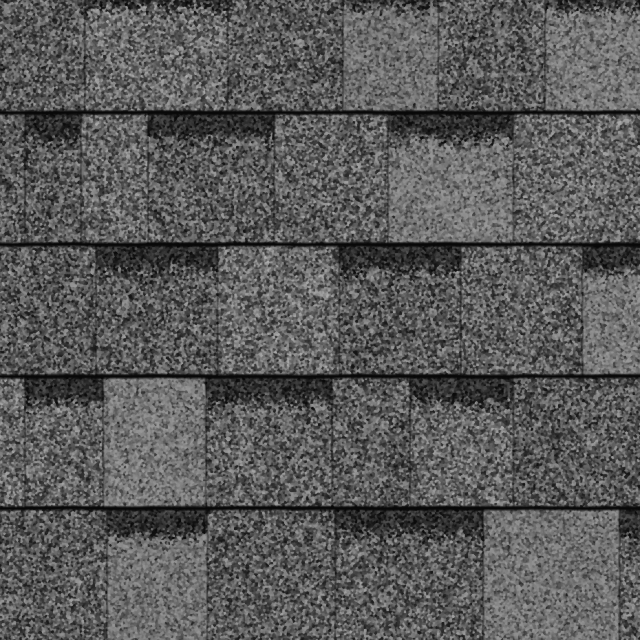
This texture is drawn by a WebGL 1 fragment shader. Its source:

```glsl
precision highp float;
// Grey asphalt roof shingles: five staggered courses of uneven tabs, every
// second tab recessed under a ragged shadow band. Tab edges and tones come
// from layered sines; the mineral granules are smooth cellular noise.

uniform vec2 u_resolution;

const float COURSE = 0.206; // height of one course

float hash(vec2 p) {
  vec3 q = fract(p.xyx * vec3(0.1031, 0.103, 0.0973));
  q += dot(q, q.yzx + 33.33);
  return fract((q.x + q.y) * q.z);
}

// Cellular noise: each granule has its own brightness, blended at its rim
float granules(vec2 p) {
  vec2 cell = floor(p);
  float sum = 0.0, total = 0.0;
  for (int j = -1; j <= 1; j++) {
    for (int i = -1; i <= 1; i++) {
      vec2 id = cell + vec2(float(i), float(j));
      vec2 d = id + vec2(hash(id + 417.0), hash(id + 853.0)) - p;
      float weight = exp(-4.5 * dot(d, d));
      sum += weight * hash(id);
      total += weight;
    }
  }
  return sum / max(total, 1e-6);
}

// Horizontal position of a tab edge; even and odd courses differ in pitch
float tabEdge(float i, float row) {
  if (mod(row, 2.0) < 0.5) {
    float drift = 0.02 + 0.038 * cos(1.16 * (i - 4.0));
    return 0.15 + 0.19 * i + 0.5 * (2.0 - row) * drift;
  }
  float bulge = sin(0.628 * i);
  return 0.018 + 0.16 * i - 0.05 * (row - 1.0) * bulge * bulge
       + 0.025 * cos(2.1 * i) - 0.004;
}

// Tone of a tab: light ones recur along the course, biased to one side
float tabTone(float tab, float row) {
  float top = step(3.5, row);
  float phase = 1.0 + min(row, 1.0) + top;
  float side = clamp(tab - 3.4, -1.0, 1.0) * min(row, 1.0);
  float tone = 0.06 * cos((2.1 + 1.04 * top) * (tab - phase))
             + 0.045 * side * clamp(2.0 * row - 3.0, -1.0, 1.0)
             + 0.03 * (hash(vec2(tab, row) + 3.0) - 0.5);
  return clamp(tone, -0.04, 0.08);
}

void main() {
  vec2 uv = gl_FragCoord.xy / u_resolution;
  float px = 1.0 / min(u_resolution.x, u_resolution.y);
  float y = uv.y + 0.0003 * sin(uv.x * 43.0) + 0.0002 * sin(uv.x * 97.0);
  float row = floor(y / COURSE);
  float depth = (row + 1.0) * COURSE - y; // distance below the course above

  // Find the tab and the nearest vertical seam
  float x = uv.x + 0.0005 * sin(uv.y * 110.0 + row);
  float tab = 0.0, seam = 1.0, recessed = 0.0;
  for (int i = 0; i < 6; i++) {
    float offset = x - tabEdge(float(i), row);
    float inside = smoothstep(-px, px, offset);
    tab += step(0.0, offset);
    recessed = mix(recessed, 1.0 - mod(float(i), 2.0), inside);
    seam = min(seam, abs(offset));
  }

  // Granule speckle; light tabs are smoother with sparse dark specks
  float tone = tabTone(tab, row);
  float light = smoothstep(0.015, 0.05, tone);
  float grain = granules(uv * 290.0);
  float clump = granules(uv * 110.0 + 31.0) - 0.5;
  float curve = mix(1.0, 0.45, light);
  float shade = 0.385 + tone + 0.5 * (pow(grain, curve) - pow(0.5, curve));
  shade += 0.08 * clump * (1.0 - 0.6 * light);
  shade += 0.01 * sin(uv.x * 37.0 + 3.0 * sin(uv.y * 29.0)) * sin(uv.y * 41.0);

  // Ragged shadow band at the top of recessed tabs, equally dark on all
  float ragged = depth + 0.02 * (grain - 0.5) + 0.012 * clump
               + 0.002 * sin(uv.x * 61.0 + row * 2.0);
  float band = recessed * (1.0 - smoothstep(0.03, 0.056, ragged));
  shade = mix(shade, 0.18 + 0.3 * (grain - 0.5), band);

  // Thin faint vertical seams
  shade *= 1.0 - 0.36 * (1.0 - smoothstep(0.0002, 0.0014 + px, seam));

  // Black gap beneath each course, with a soft shadow around it
  float course = max(1.0, floor(y / COURSE + 0.5));
  float gap = abs(y - course * COURSE);
  shade *= 1.0 - 0.4 * (1.0 - smoothstep(0.002, 0.006, gap));
  float halfWidth = 0.0022 + 0.0005 * recessed;
  float blur = 0.0006 + px;
  float line = 1.0 - smoothstep(halfWidth - blur, halfWidth + blur, gap);
  shade = mix(shade, 0.03, line);

  gl_FragColor = vec4(vec3(clamp(shade, 0.02, 0.85)), 1.0);
}
```
